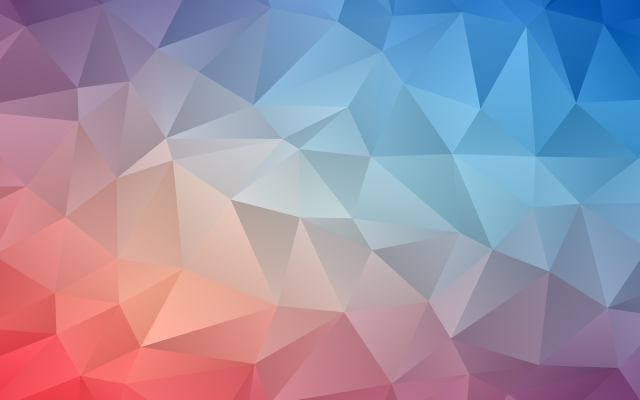
A WebGL 2 fragment shader for this background:

```glsl
#version 300 es
precision highp float;
// Low-poly backdrop: a tilted, jittered grid is split into triangles, and each
// facet takes its colour from a smooth two-way gradient at its centroid, with
// a small random tone and slope so that neighbouring facets stand apart.

uniform vec2 u_resolution;
out vec4 fragColor;

const float CELL_SIZE = 0.165;    // grid spacing, in canvas heights
const float GRID_TILT = 0.42;     // radians
const float JITTER = 0.84;        // below 1 keeps every cell a simple quad
const float TONE_RANGE = 0.065;   // brightness spread between facets
const float SLOPE_RANGE = 0.07;   // brightness change across one facet
const float LOCAL_BLEND = 0.35;   // 0 = flat facets, 1 = smooth gradient
const vec2 SEED = vec2(17.0, 43.0);

// Gradient rows, each with five colours from left to right
const vec3 BOTTOM[5] = vec3[5](vec3(0.90, 0.17, 0.23), vec3(0.94, 0.37, 0.38),
  vec3(0.77, 0.41, 0.49), vec3(0.62, 0.38, 0.51), vec3(0.45, 0.24, 0.45));
const vec3 LOWER[5] = vec3[5](vec3(0.90, 0.40, 0.40), vec3(0.92, 0.63, 0.53),
  vec3(0.81, 0.68, 0.65), vec3(0.64, 0.60, 0.66), vec3(0.47, 0.49, 0.61));
const vec3 MIDDLE[5] = vec3[5](vec3(0.80, 0.50, 0.53), vec3(0.84, 0.72, 0.67),
  vec3(0.72, 0.79, 0.80), vec3(0.51, 0.72, 0.81), vec3(0.38, 0.60, 0.74));
const vec3 UPPER[5] = vec3[5](vec3(0.64, 0.45, 0.57), vec3(0.66, 0.64, 0.70),
  vec3(0.55, 0.73, 0.83), vec3(0.38, 0.67, 0.84), vec3(0.12, 0.49, 0.76));
const vec3 TOP[5] = vec3[5](vec3(0.46, 0.30, 0.48), vec3(0.43, 0.42, 0.61),
  vec3(0.36, 0.58, 0.79), vec3(0.15, 0.47, 0.77), vec3(0.00, 0.30, 0.67));

vec2 hash2(vec2 p) {
  vec3 q = fract(p.xyx * vec3(0.1031, 0.1030, 0.0973));
  q += dot(q, q.yzx + 33.33);
  return fract((q.xx + q.yz) * q.zy);
}

float cross2(vec2 a, vec2 b) { return a.x * b.y - a.y * b.x; }

float area2(vec2 a, vec2 b, vec2 c) { return cross2(b - a, c - a); }

vec3 ramp(float t, vec3 stops[5]) {
  vec3 color = stops[0];
  for (int i = 1; i < 5; i++)
    color = mix(color, stops[i], clamp(t * 4.0 - float(i - 1), 0.0, 1.0));
  return color;
}

vec3 gradient(vec2 uv) {
  return ramp(uv.y, vec3[5](ramp(uv.x, BOTTOM), ramp(uv.x, LOWER),
    ramp(uv.x, MIDDLE), ramp(uv.x, UPPER), ramp(uv.x, TOP)));
}

vec2 gridVertex(vec2 id) {
  return id + JITTER * (hash2(id + SEED) - 0.5);
}

// Signed distance to one edge, positive on its left
float edgeDistance(vec2 p, vec2 a, vec2 b) {
  return cross2(b - a, p - a) / length(b - a);
}

// Facet colour in rgb, weighted by its antialiased coverage in alpha
vec4 facet(vec2 p, vec2 a, vec2 b, vec2 c, vec2 id, mat2 toCanvas, float pixel) {
  float inside = min(edgeDistance(p, a, b),
    min(edgeDistance(p, b, c), edgeDistance(p, c, a)));
  float coverage = clamp(inside / pixel + 0.5, 0.0, 1.0);
  if (coverage <= 0.0) return vec4(0.0);

  vec2 center = (a + b + c) / 3.0;
  vec2 uv = toCanvas * mix(center, p, LOCAL_BLEND);
  uv.x *= u_resolution.y / u_resolution.x;
  vec2 random = hash2(id * 3.0 + 71.0);
  float angle = 6.2832 * random.y;
  float tone = TONE_RANGE * (random.x - 0.5) * 2.0;
  tone += SLOPE_RANGE * dot(p - center, vec2(cos(angle), sin(angle)));
  return vec4(gradient(uv) + tone, 1.0) * coverage;
}

void main() {
  float co = cos(GRID_TILT), si = sin(GRID_TILT);
  mat2 tilt = mat2(co, si, -si, co);
  mat2 toCanvas = transpose(tilt) * CELL_SIZE;
  vec2 p = tilt * gl_FragCoord.xy / (u_resolution.y * CELL_SIZE);
  float pixel = 1.0 / (u_resolution.y * CELL_SIZE);
  vec2 cell = floor(p);
  vec4 sum = vec4(0.0);

  // Jittered cells may spill over, so look at all neighbours
  for (int y = -1; y <= 1; y++)
  for (int x = -1; x <= 1; x++) {
    vec2 id = cell + vec2(x, y);
    vec2 a = gridVertex(id);
    vec2 b = gridVertex(id + vec2(1, 0));
    vec2 c = gridVertex(id + vec2(1, 1));
    vec2 d = gridVertex(id + vec2(0, 1));

    // Cut along the diagonal that leaves the better pair of triangles
    bool cutAC = min(area2(a, b, c), area2(a, c, d))
               > min(area2(a, b, d), area2(b, c, d));
    sum += facet(p, a, b, cutAC ? c : d, id, toCanvas, pixel);
    sum += facet(p, cutAC ? a : b, c, d, id + 0.5, toCanvas, pixel);
  }
  fragColor = vec4(clamp(sum.rgb / max(sum.a, 0.001), 0.0, 1.0), 1.0);
}
```
